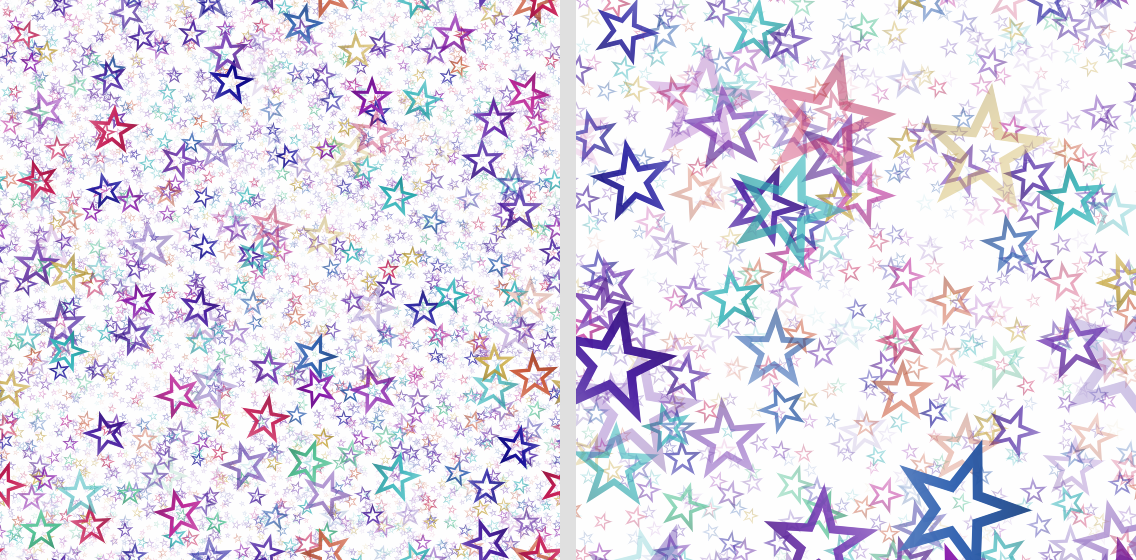
Left, the full canvas; right, a detail of the centre.
Give the GLSL for this pattern, as a Shadertoy shader.

```glsl
// Scattered five-pointed outline stars in violet, blue, teal and warm inks on white.
// Jittered grids of growing cell size are blended from fine and faint to large and
// bold; cell indices wrap at the border, so the sheet tiles in both directions.

const int LAYERS = 6;
const int CELLS[LAYERS] = int[](62, 44, 30, 21, 14, 9);  // cells per side, fine to coarse
const float PRESENCE = 0.76;         // share of filled cells in the fine layers
const float PRESENCE_LARGE = 0.92;   // share of filled cells in the coarsest layer
const float RADIUS = 0.33;           // mean star radius in cells
const float RADIUS_LARGE = 0.37;     // same for the coarsest layer
const float SIZE_SPREAD = 0.18;      // relative variation of the radius
const float NOTCH = 0.40;            // inner corner radius relative to the tips
const float STROKE = 0.135;          // outline width relative to the tips
const float MAX_TILT = 0.38;         // largest rotation in radians
const float FAINT_INK = 0.34;        // opacity scale of the finest layer
const float SHADING = 0.24;          // light to dark change across a star
const vec3 PAPER = vec3(0.996, 0.995, 0.998);

const int INKS = 12;                 // ordered from common to rare
const vec3 INK[INKS] = vec3[](
    vec3(0.27, 0.10, 0.62),  // indigo
    vec3(0.42, 0.18, 0.68),  // violet
    vec3(0.08, 0.05, 0.60),  // navy
    vec3(0.48, 0.30, 0.70),  // lavender
    vec3(0.52, 0.08, 0.66),  // purple
    vec3(0.16, 0.36, 0.68),  // steel blue
    vec3(0.18, 0.70, 0.72),  // teal
    vec3(0.74, 0.16, 0.60),  // magenta
    vec3(0.78, 0.12, 0.34),  // crimson
    vec3(0.32, 0.76, 0.58),  // mint
    vec3(0.80, 0.36, 0.24),  // rust
    vec3(0.78, 0.65, 0.22)   // gold
);

// Integer hash: three independent values from 0 to 1.
vec3 hash3(ivec3 key) {
    uvec3 v = uvec3(key) * 1664525u + 1013904223u;
    v.x += v.y * v.z;
    v.y += v.z * v.x;
    v.z += v.x * v.y;
    v ^= v >> 16u;
    v.x += v.y * v.z;
    v.y += v.z * v.x;
    v.z += v.x * v.y;
    return vec3(v >> 8u) / 16777216.0;
}

// Signed distance to the edge lines of a star with tip radius 1, negative inside.
float starEdge(vec2 p) {
    const float SECTOR = 6.28319 / 5.0;
    float angle = mod(atan(p.x, p.y) + 0.5 * SECTOR, SECTOR) - 0.5 * SECTOR;
    vec2 folded = length(p) * vec2(cos(angle), abs(sin(angle)));
    vec2 tip = vec2(1.0, 0.0);
    vec2 corner = NOTCH * vec2(cos(0.5 * SECTOR), sin(0.5 * SECTOR));
    vec2 along = normalize(corner - tip);
    return dot(folded - tip, vec2(along.y, -along.x));
}

// Coverage of the outline, smoothed over one pixel.
float starOutline(vec2 p, float pixel) {
    float d = starEdge(p);
    float outer = smoothstep(0.6 * pixel, -0.6 * pixel, d);
    float hole = smoothstep(0.6 * pixel, -0.6 * pixel, d + STROKE);
    return outer - hole;
}

vec2 rotate(vec2 p, float angle) {
    float c = cos(angle), s = sin(angle);
    return vec2(c * p.x - s * p.y, s * p.x + c * p.y);
}

// Blends all stars of one layer that can reach this point.
vec3 drawLayer(vec3 color, vec2 uv, int layer) {
    int cells = CELLS[layer];
    bool large = layer == LAYERS - 1;
    float presence = large ? PRESENCE_LARGE : PRESENCE;
    float meanRadius = large ? RADIUS_LARGE : RADIUS;
    float strength = mix(FAINT_INK, 1.0, float(layer) / float(LAYERS - 1));
    vec2 grid = uv * float(cells);
    ivec2 home = ivec2(floor(grid));

    for (int y = -1; y <= 1; y++)
    for (int x = -1; x <= 1; x++) {
        ivec2 cell = home + ivec2(x, y);
        ivec2 wrapped = (cell + cells) % cells;
        vec3 place = hash3(ivec3(wrapped, 2 * layer + 11));
        if (place.z > presence) continue;
        vec3 look = hash3(ivec3(wrapped, 2 * layer + 12));
        vec3 style = hash3(ivec3(wrapped, 2 * layer + 91));

        float radius = meanRadius * (1.0 + SIZE_SPREAD * (2.0 * look.x - 1.0));
        vec2 p = (grid - vec2(cell) - place.xy) / radius;
        if (dot(p, p) > 1.3) continue;
        p = rotate(p, MAX_TILT * (2.0 * look.y - 1.0));

        // Ink with a soft gradient in a random direction.
        vec3 ink = INK[int(float(INKS) * pow(look.z, 1.3))];
        float light = dot(p, rotate(vec2(0.0, 1.0), 6.28319 * style.x));
        ink = mix(ink, vec3(step(0.0, light)), SHADING * abs(light));

        float opacity = strength * mix(1.0, 0.15, style.y * style.y);
        float pixel = float(cells) / (iResolution.y * radius);
        color = mix(color, ink, opacity * starOutline(p, pixel));
    }
    return color;
}

void mainImage(out vec4 fragColor, in vec2 fragCoord) {
    vec2 uv = fragCoord / iResolution.xy;
    vec3 color = PAPER;
    for (int layer = 0; layer < LAYERS; layer++) color = drawLayer(color, uv, layer);
    fragColor = vec4(color, 1.0);
}
```
